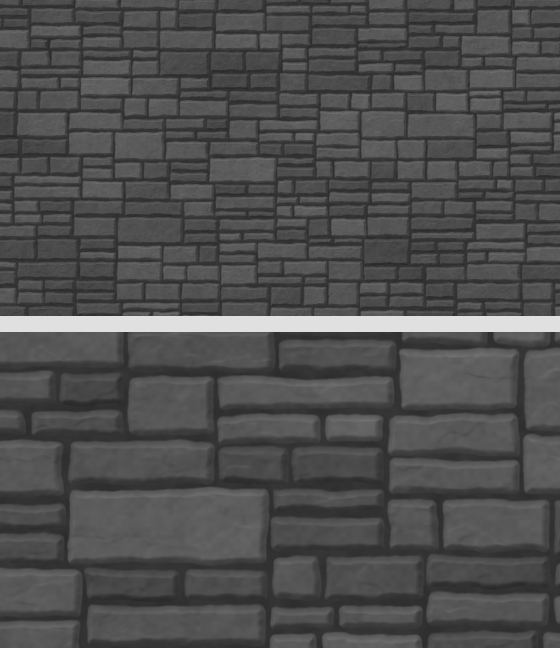
Top, the full canvas; bottom, a detail of the centre.
Give the GLSL for this texture, as a Shadertoy shader.

```glsl
float hash(vec2 p) {
    vec3 q = fract(p.xyx * vec3(.1031, .1030, .0973));
    q += dot(q, q.yzx + 33.33);
    return fract((q.x + q.y) * q.z);
}

float noise(vec2 p) {
    vec2 i = floor(p), f = fract(p);
    f = f * f * (3. - 2. * f);
    return mix(mix(hash(i), hash(i + vec2(1, 0)), f.x),
               mix(hash(i + vec2(0, 1)), hash(i + vec2(1, 1)), f.x), f.y);
}

float fbm(vec2 p) {
    float sum = 0., amp = .53;
    for (int i = 0; i < 4; i++) {
        sum += amp * noise(p);
        p = mat2(1.6, 1.2, -1.2, 1.6) * p + 7.3;
        amp *= .5;
    }
    return sum;
}

// Each lattice cell holds one joint: level in even cells, upright in odd ones
bool isLevel(vec2 cell) { return mod(cell.x + cell.y, 2.) < .5; }

float joint(vec2 cell) {
    return (isLevel(cell) ? cell.y : cell.x) + mix(.25, .75, hash(cell + 40.));
}

// Bounds of the stone around p: xy is the lower left, zw the upper right
vec4 findStone(vec2 p, out vec2 id) {
    vec2 cell = floor(p), side;
    if (isLevel(cell)) {
        side.y = step(joint(cell), p.y);
        side.x = step(joint(cell + vec2(0, 2. * side.y - 1.)), p.x);
    } else {
        side.x = step(joint(cell), p.x);
        side.y = step(joint(cell + vec2(2. * side.x - 1., 0)), p.y);
    }
    id = cell + side;
    float sw = joint(id - 1.), ne = joint(id);
    float nw = joint(id - vec2(1, 0)), se = joint(id - vec2(0, 1));
    vec4 box = isLevel(id) ? vec4(nw, sw, se, ne) : vec4(sw, se, ne, nw);

    // Split the tall and the long stones
    for (int i = 0; i < 2; i++) {
        vec2 size = box.zw - box.xy;
        float chance = hash(id + 71.), cut = mix(.32, .68, hash(id + 93.));
        if (size.y > 1.02 && chance > .2) {
            float y = box.y + size.y * cut;
            if (p.y > y) { box.y = y; id += vec2(131, 17); }
            else { box.w = y; id += vec2(57, 219); }
        } else if (size.x > 1.05 && chance > .35) {
            float x = box.x + size.x * cut;
            if (p.x > x) { box.x = x; id += vec2(311, 43); }
            else { box.z = x; id += vec2(23, 401); }
        }
    }
    return box;
}

// Depth inside the worn, rounded outline of a stone
float edgeDepth(vec2 p, vec4 box, vec2 offset) {
    vec2 s = p * 32. + offset;
    p += (vec2(fbm(s), fbm(s + 19.)) - .5) * .008;
    float radius = .006;
    vec2 q = abs(p - .5 * (box.xy + box.zw)) - .5 * (box.zw - box.xy) + .0028 + radius;
    return radius - length(max(q, 0.)) - min(max(q.x, q.y), 0.);
}

// Rough split face with broken ledges and a bevelled rim
float relief(vec2 p, vec4 box, vec2 offset) {
    float rim = smoothstep(-.001, .008, edgeDepth(p, box, offset));
    float rough = fbm(p * 26. + offset);
    float ledge = smoothstep(.47, .54, fbm(p * vec2(13, 21) + offset.yx));
    float crease = abs(fbm(p * vec2(17, 24) + offset + 31.) - .5);
    return rim * (.005 + .006 * rough + .0016 * ledge + .005 * crease);
}

void mainImage(out vec4 fragColor, in vec2 fragCoord) {
    vec2 p = fragCoord / iResolution.y;
    vec2 pitch = vec2(.155, .067), id;
    vec4 box = findStone(p / pitch + 20., id);
    box = (box - 20.) * pitch.xyxy;
    vec2 offset = 60. * vec2(hash(id + 5.), hash(id + 11.));

    // Light from the upper left
    float e = .002, h = relief(p, box, offset);
    vec2 slope = vec2(relief(p + vec2(e, 0), box, offset),
                      relief(p + vec2(0, e), box, offset)) - h;
    float light = clamp(dot(slope / e, vec2(.5, -.85)) * .065, -.075, .055);

    // Stone tone, mottling and darkened rim
    float depth = edgeDepth(p, box, offset);
    float stone = mix(.283, .368, hash(id + 3.));
    stone += .04 * (fbm(p * 45. + offset) - .5) + .025 * (noise(p * 170.) - .5);
    stone += .03 * (noise(p * 3. + 8.) - .5) + light;
    stone *= mix(.82, 1., smoothstep(0., .009, depth));

    float mortar = .165 + .06 * fbm(p * 60.);
    float blur = .7 / iResolution.y + .0006;
    float gray = mix(mortar, stone, smoothstep(-blur, blur, depth));
    fragColor = vec4(vec3(gray), 1);
}
```
